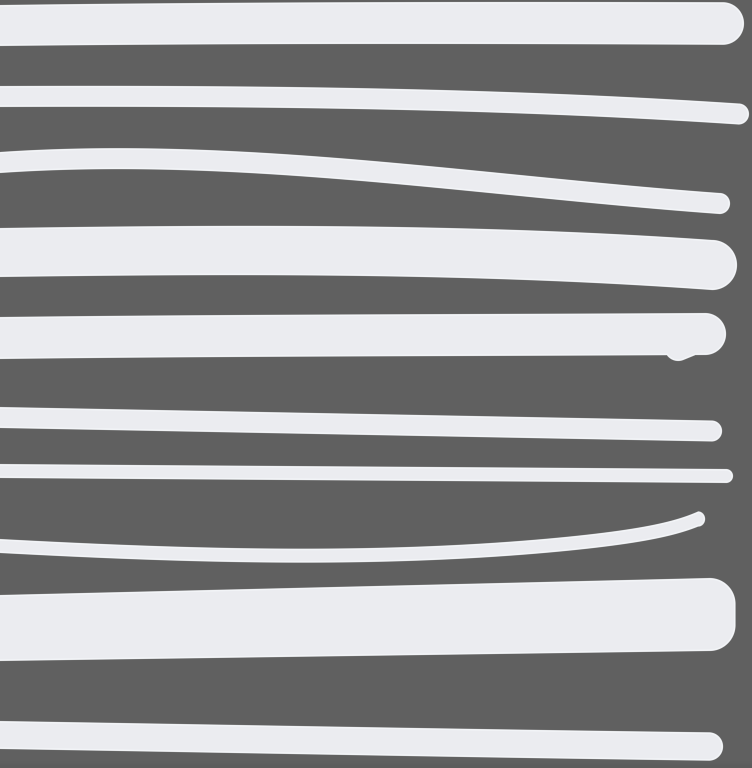
Write a Shadertoy shader that draws this pattern.

```glsl
const vec3 GROUND = vec3(0.378, 0.378, 0.377);
const vec3 PAINT = vec3(0.920, 0.925, 0.942);
const vec3 RIM = vec3(0.950, 0.957, 0.968);
const vec2 SHEET = vec2(754.0, 768.0);   // layout units, top left origin
const float EDGE_SOFTNESS = 0.7;
const float RIM_WIDTH = 1.1;
const float FOOT_SHADE = 0.05;
const float FOOT_HEIGHT = 9.0;
const int STROKES = 10;
const int LOBED = 4;                     // stroke with a swollen tip
const int HOOKED = 7;                    // stroke whose tip flicks upward
const float HOOK_LIFT = 8.0;
const float HOOK_POWER = 23.0;
const vec2 LOBE_START = vec2(680.0, 347.0);
const vec2 LOBE_END = vec2(707.0, 336.0);
const float LOBE_RADIUS = 14.0;

// Centre heights at 0, 1/3, 2/3 and 1 of each stroke
const vec4 HEIGHTS[STROKES] = vec4[STROKES](
    vec4(25.5, 23.5, 23.0, 23.5),
    vec4(96.5, 97.0, 102.0, 114.0),
    vec4(162.5, 162.0, 181.5, 203.5),
    vec4(252.5, 250.5, 253.5, 265.0),
    vec4(338.0, 336.0, 335.0, 334.0),
    vec4(417.5, 422.0, 426.5, 431.0),
    vec4(471.0, 472.7, 474.3, 476.0),
    vec4(546.0, 555.0, 551.5, 527.0),
    vec4(628.0, 623.5, 619.0, 614.5),
    vec4(735.0, 739.0, 743.0, 746.5));

// Tip position, half width at left, half width at right, corner radius
const vec4 SHAPES[STROKES] = vec4[STROKES](
    vec4(746.0, 20.5, 21.3, 21.3),
    vec4(751.0, 10.5, 10.5, 10.5),
    vec4(732.0, 10.5, 10.5, 10.5),
    vec4(739.0, 24.5, 25.0, 25.0),
    vec4(728.0, 21.0, 21.0, 21.0),
    vec4(724.0, 10.5, 10.5, 10.5),
    vec4(735.0, 7.0, 7.0, 7.0),
    vec4(707.0, 7.0, 7.0, 7.0),
    vec4(737.5, 33.0, 36.5, 26.0),
    vec4(725.0, 14.0, 14.2, 14.2));

// Cubic through four evenly spaced heights
float cubicThrough(vec4 heights, float t) {
    float u = 3.0 * t, a = u - 1.0, b = u - 2.0, c = u - 3.0;
    vec4 weights = vec4(-a * b * c / 6.0, u * b * c / 2.0,
                        -u * a * c / 2.0, u * a * b / 6.0);
    return dot(heights, weights);
}

float centreHeight(int i, float t) {
    float y = cubicThrough(HEIGHTS[i], t);
    return i == HOOKED ? y - HOOK_LIFT * pow(t, HOOK_POWER) : y;
}

float capsuleDistance(vec2 p, vec2 a, vec2 b, float radius) {
    vec2 pa = p - a, ba = b - a;
    return length(pa - ba * clamp(dot(pa, ba) / dot(ba, ba), 0.0, 1.0)) - radius;
}

// Bent bar with a rounded right end
float strokeDistance(vec2 p, int i) {
    vec4 shape = SHAPES[i];
    float axisLength = shape.x - shape.w;
    float t = clamp(p.x / axisLength, 0.0, 1.0);
    float step_t = 0.002;
    float centre = centreHeight(i, t);
    float before = centreHeight(i, max(t - step_t, 0.0));
    float slope = (centre - before) / (step_t * axisLength);
    float halfWidth = mix(shape.y, shape.z, t);
    float across = abs(p.y - centre) / sqrt(1.0 + slope * slope);
    vec2 q = vec2(p.x - shape.x, across - halfWidth) + shape.w;
    float d = length(max(q, 0.0)) + min(max(q.x, q.y), 0.0) - shape.w;
    if (i == LOBED) d = min(d, capsuleDistance(p, LOBE_START, LOBE_END, LOBE_RADIUS));
    return d;
}

void mainImage(out vec4 fragColor, in vec2 fragCoord) {
    vec2 p = fragCoord / iResolution.xy * SHEET;
    p.y = SHEET.y - p.y;
    float pixel = SHEET.y / iResolution.y;

    float d = SHEET.y;
    for (int i = 0; i < STROKES; i++) d = min(d, strokeDistance(p, i));

    // Ground darkens slightly along the foot
    float foot = smoothstep(SHEET.y - FOOT_HEIGHT, SHEET.y, p.y);
    vec3 ground = GROUND * (1.0 - FOOT_SHADE * foot);

    // Paint with a faint light rim just inside its edge
    float rim = 1.0 - smoothstep(RIM_WIDTH, 2.0 * RIM_WIDTH, -d);
    vec3 paint = mix(PAINT, RIM, rim);

    float softness = EDGE_SOFTNESS * pixel;
    float cover = 1.0 - smoothstep(-softness, softness, d);
    fragColor = vec4(mix(ground, paint, cover), 1.0);
}
```
